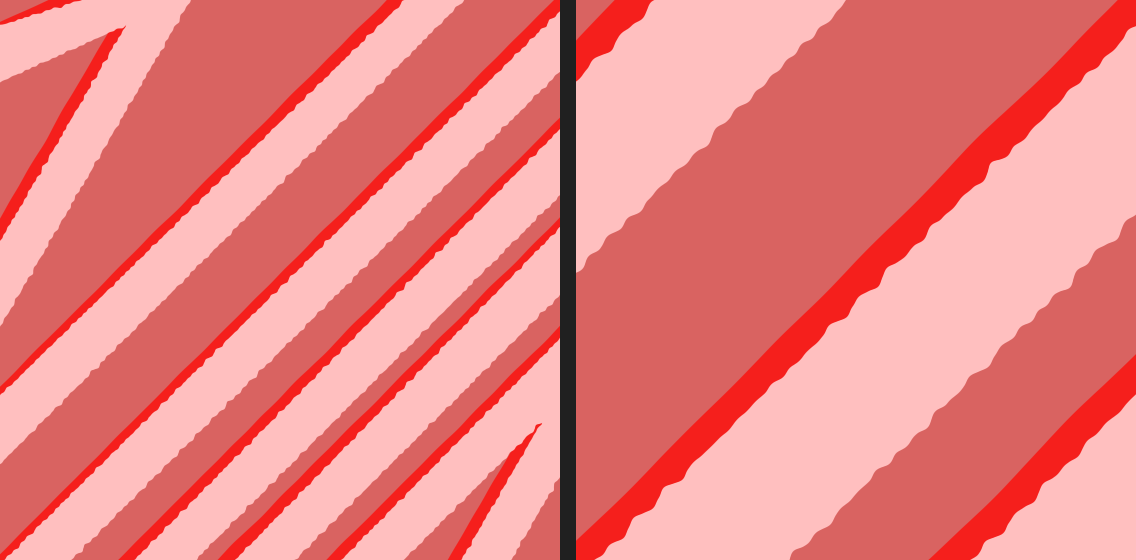
Left: the whole. Right: its middle third, enlarged.
Reproduce this pattern procedurally as a WebGL 1 fragment shader.

```glsl
precision highp float;
// Slanted pink ribbons with a thin red upper edge on a dusty red ground.
// Each ribbon is a band across a tilted axis; gradient noise along the axis
// roughens its borders. Later ribbons overlap earlier ones into folded corners.

uniform vec2 u_resolution;

const float PI = 3.14159;
const vec3 GROUND = vec3(0.85, 0.39, 0.38);
const vec3 PINK = vec3(1.0, 0.75, 0.75);
const vec3 RED = vec3(0.96, 0.12, 0.11);
const float RIBBON_WIDTH = 0.098;

// Random slope in -1..1 for a lattice point
float slopeAt(float cell, float seed) {
  return 2.0 * fract(sin(cell * 127.1 + seed * 311.7) * 43758.5) - 1.0;
}

// One-dimensional gradient noise
float gradientNoise(float x, float seed) {
  float cell = floor(x);
  float f = x - cell;
  float blend = f * f * f * (f * (f * 6.0 - 15.0) + 10.0);
  return mix(slopeAt(cell, seed) * f, slopeAt(cell + 1.0, seed) * (f - 1.0), blend);
}

// Smooth step about one pixel wide, from 0 to 1 as d becomes positive
float cover(float d, float pixel) {
  return smoothstep(-0.7 * pixel, 0.7 * pixel, d);
}

// Paints one ribbon: angle and offset place its upper edge, redWidth is the
// width of the red rim and taper its growth along the ribbon
vec3 paintRibbon(vec3 color, vec2 p, float angle, float offset,
                 float redWidth, float taper, float seed, float pixel) {
  vec2 normal = vec2(cos(angle), sin(angle));
  float across = dot(p, normal) - offset;
  float along = dot(p, vec2(normal.y, -normal.x));

  // Gentle bumps on the rim, fine teeth on the pink borders
  float top = 0.003 * gradientNoise(along * 14.0, seed);
  float rim = redWidth + taper * along + 0.006 * gradientNoise(along * 80.0, seed + 0.37);
  float bottom = RIBBON_WIDTH + 0.007 * gradientNoise(along * 75.0, seed + 0.71);

  vec3 ribbon = mix(RED, PINK, cover(across - rim, pixel));
  float mask = cover(across - top, pixel) * cover(bottom - across, pixel);
  return mix(color, ribbon, mask);
}

void main() {
  float side = min(u_resolution.x, u_resolution.y);
  float pixel = 1.0 / side;
  vec2 p = gl_FragCoord.xy / side;
  p.y = u_resolution.y / side - p.y; // measured downwards from the top

  vec3 color = GROUND;

  // Steep ribbons in two opposite corners
  for (int i = 0; i < 2; i++) {
    float k = float(i);
    color = paintRibbon(color, p, radians(30.2), 0.196 + 0.998 * k,
                        0.021, 0.0, 11.0 + k, pixel);
  }

  // Shallow ribbon folding over the upper corner
  color = paintRibbon(color, p, radians(65.8), 0.0356, 0.008, 0.12, 17.0, pixel);

  // Diagonal ribbons, unevenly spaced by two harmonics
  for (int i = 0; i < 5; i++) {
    float k = float(i);
    float offset = 0.488 + 0.1577 * k + 0.0525 * sin(PI * k / 4.0)
                 + 0.0166 * sin(PI * k / 2.0);
    float taper = 0.012 * cos(PI * k / 3.0);
    color = paintRibbon(color, p, radians(45.0), offset, 0.0175, taper, k + 1.0, pixel);
  }

  gl_FragColor = vec4(color, 1.0);
}
```
